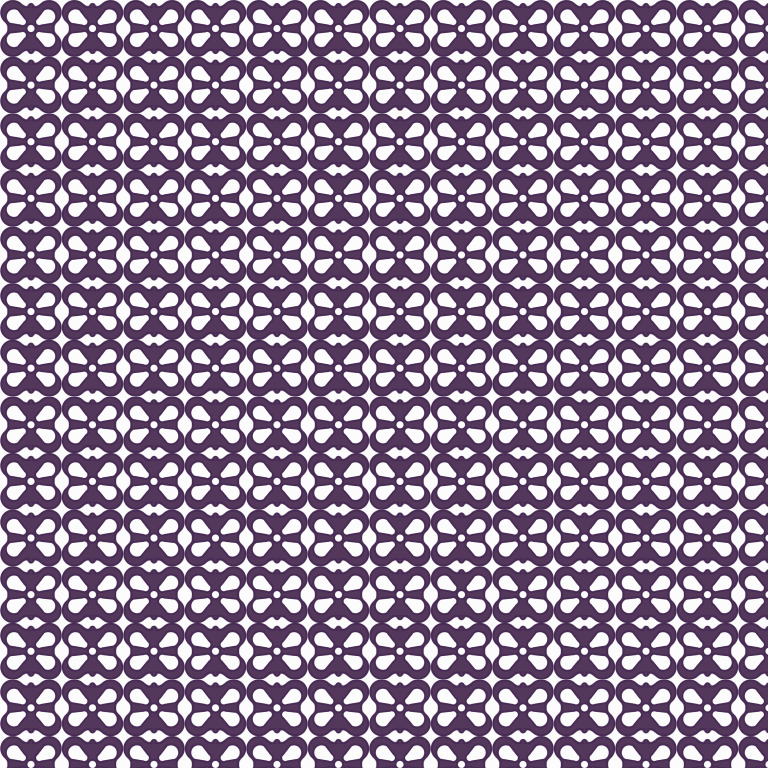
A WebGL 1 fragment shader for this pattern:

```glsl
precision highp float;
// Lattice of plum four-lobed blossoms on white, each pierced by four egg-shaped
// holes and a centre dot. One blossom is folded into a quadrant, built from
// smoothly joined distance functions, and repeated with mod.

uniform vec2 u_resolution;

#define SPAN 1152.0                    // design units across the canvas
#define CELL vec2(92.25, 84.92)        // size of one repeat
#define CENTRE vec2(46.5, 42.75)       // first blossom, from the top left
#define LOBE vec3(27.2, 23.8, 18.9)    // lobe centre and radius
#define BODY vec2(35.5, 33.5)          // half size of the central body
#define DOT_RADIUS 5.3
#define HOLE_INNER vec3(12.5, 10.0, 4.8)
#define HOLE_OUTER vec3(25.5, 17.8, 10.8)
#define INK vec3(0.33, 0.22, 0.36)
#define RIM vec3(0.28, 0.17, 0.33)
#define PAPER vec3(0.99)

float smoothUnion(float a, float b, float k) {
  float h = max(k - abs(a - b), 0.0) / k;
  return min(a, b) - h * h * k * 0.25;
}

float box(vec2 p, vec2 halfSize) {
  vec2 d = abs(p) - halfSize;
  return length(max(d, 0.0)) + min(max(d.x, d.y), 0.0);
}

// Capsule whose radius grows from a.z to b.z.
float egg(vec2 p, vec3 a, vec3 b) {
  vec2 axis = b.xy - a.xy;
  float t = clamp(dot(p - a.xy, axis) / dot(axis, axis), 0.0, 1.0);
  return length(p - a.xy - axis * t) - mix(a.z, b.z, t);
}

// Negative inside the inked part of a blossom centred on the origin.
float blossom(vec2 p) {
  vec2 q = abs(p);

  // Outline: lobes, waist and the small peak at top and bottom.
  float outline = smoothUnion(length(q - LOBE.xy) - LOBE.z, box(q, BODY), 5.0);
  float peak = length(q - vec2(0.0, 33.5)) - 4.8;
  outline = smoothUnion(outline, peak, 3.0);

  // Holes: the lower pair lies a little flatter.
  vec3 outer = HOLE_OUTER;
  outer.y -= p.y > 0.0 ? 0.8 : 0.0;
  float holes = egg(q, HOLE_INNER, outer);
  holes = min(holes, length(p) - DOT_RADIUS);

  return max(outline, -holes);
}

void main() {
  float unit = SPAN / min(u_resolution.x, u_resolution.y);
  vec2 fromTopLeft = vec2(gl_FragCoord.x, u_resolution.y - gl_FragCoord.y);
  vec2 p = fromTopLeft * unit - CENTRE;
  p = mod(p + 0.5 * CELL, CELL) - 0.5 * CELL;

  // Ink with a slightly darker rim, antialiased over about one pixel.
  float d = blossom(p);
  float coverage = 1.0 - smoothstep(-0.7 * unit, 0.7 * unit, d);
  vec3 ink = mix(INK, RIM, smoothstep(-4.2, -2.0, d));
  gl_FragColor = vec4(mix(PAPER, ink, coverage), 1.0);
}
```
